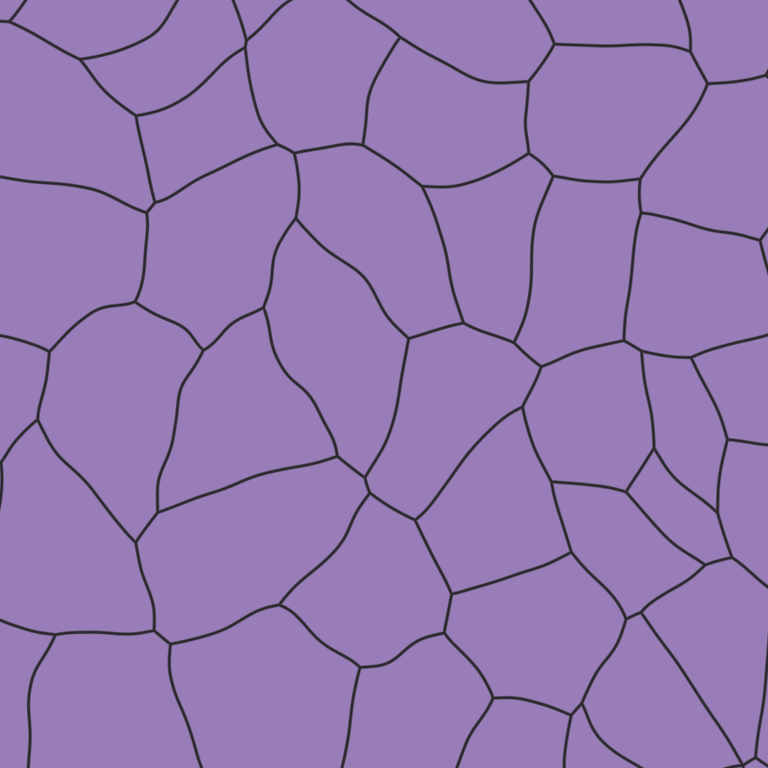
Give the GLSL for this pattern, as a WebGL 2 fragment shader.

```glsl
#version 300 es
precision highp float;
// Mauve field split into irregular grains by thin, dark, gently wandering walls.

uniform vec2 u_resolution;
out vec4 fragColor;

// Integer hash of a lattice cell, two values in 0..1.
vec2 hash2(ivec2 cell) {
    uvec2 v = uvec2(cell + 4096) * 1664525u + 1013904223u;
    v.x += v.y * 1664525u;
    v.y += v.x * 1664525u;
    v ^= v >> 16u;
    v.x += v.y * 1664525u;
    v.y += v.x * 1664525u;
    v ^= v >> 16u;
    return vec2(v >> 8u) / 16777216.0;
}

// Smooth two-channel value noise, centred on zero.
vec2 noise2(vec2 p) {
    ivec2 cell = ivec2(floor(p));
    vec2 f = fract(p);
    f = f * f * f * (f * (f * 6.0 - 15.0) + 10.0);
    vec2 low = mix(hash2(cell), hash2(cell + ivec2(1, 0)), f.x);
    vec2 high = mix(hash2(cell + ivec2(0, 1)), hash2(cell + ivec2(1, 1)), f.x);
    return mix(low, high, f.y) - 0.5;
}

// Canvas to grain space: finer grains on the right, bent by two noise scales.
vec2 grainSpace(vec2 p) {
    vec2 q = vec2(p.x * (4.6 + 1.3 * p.x), p.y * 5.4);
    return q + 0.65 * noise2(p * 4.0 + 17.3) + 0.14 * noise2(p * 12.0 + 41.7);
}

// Distance to the nearest grain wall, in canvas units.
float wallDistance(vec2 p) {
    const float STEP = 0.001;
    vec2 q = grainSpace(p);
    vec2 alongX = (grainSpace(p + vec2(STEP, 0.0)) - q) / STEP;
    vec2 alongY = (grainSpace(p + vec2(0.0, STEP)) - q) / STEP;
    ivec2 home = ivec2(floor(q));

    // Closest grain centre.
    vec2 nearest = vec2(8.0);
    ivec2 owner = home;
    for (int y = -2; y <= 2; y++) {
        for (int x = -2; x <= 2; x++) {
            ivec2 cell = home + ivec2(x, y);
            vec2 centre = vec2(cell) + 0.05 + 0.9 * hash2(cell) - q;
            if (dot(centre, centre) < dot(nearest, nearest)) {
                nearest = centre;
                owner = cell;
            }
        }
    }

    // Closest bisector, scaled back through the slope of the bend.
    float wall = 1.0;
    for (int y = -2; y <= 2; y++) {
        for (int x = -2; x <= 2; x++) {
            ivec2 cell = owner + ivec2(x, y);
            if (cell == owner) continue;
            vec2 centre = vec2(cell) + 0.05 + 0.9 * hash2(cell) - q;
            vec2 normal = normalize(centre - nearest);
            float slope = length(vec2(dot(normal, alongX), dot(normal, alongY)));
            float gap = dot(0.5 * (centre + nearest), normal);
            wall = min(wall, gap / max(slope, 1.0));
        }
    }
    return wall;
}

void main() {
    float side = min(u_resolution.x, u_resolution.y);
    vec2 p = gl_FragCoord.xy / side;

    // Soft-edged walls, never sharper than a pixel.
    float softness = max(0.0014, 0.7 / side);
    float fill = smoothstep(-softness, softness, wallDistance(p) - 0.0019);

    vec3 wallColor = vec3(0.16, 0.155, 0.165);
    vec3 grainColor = vec3(0.60, 0.49, 0.72);
    fragColor = vec4(mix(wallColor, grainColor, fill), 1.0);
}
```
